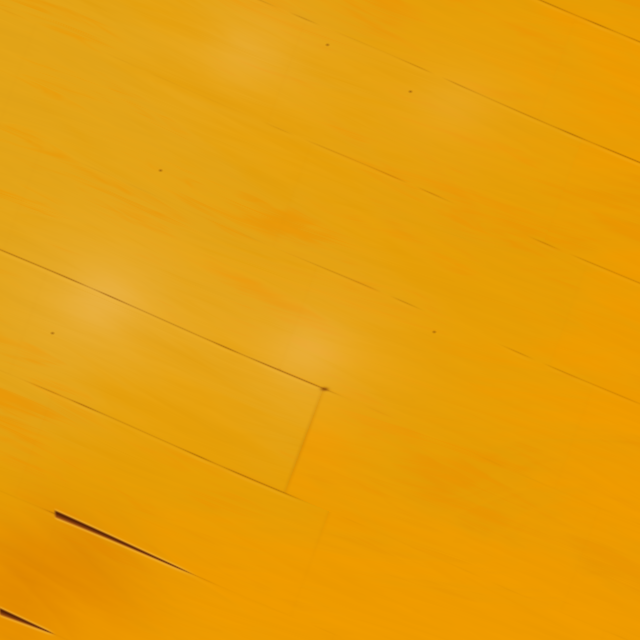
Give the GLSL for this texture, as a WebGL 1 fragment shader.

```glsl
precision highp float;
// Glossy honey-coloured plank floor seen at a slant. Sheared coordinates give
// evenly spaced seams and staggered end joints; layered sines make the grain,
// and wear opens a few seams into dark tapering gaps.

uniform vec2 u_resolution;

float hash(vec2 p) {
  return fract(sin(dot(p, vec2(127.1, 311.7))) * 4375.54);
}

// Soft line: 1 inside halfWidth, fading over a blurred edge
float stroke(float d, float halfWidth, float blur) {
  return 1.0 - smoothstep(halfWidth - blur, halfWidth + blur, abs(d));
}

// Layered warped sines: irregular patches drawn out along p.x
float patches(vec2 p, float seed) {
  float sum = 0.0, amp = 0.5;
  for (int i = 0; i < 5; i++) {
    p += 0.6 * sin(p.yx * vec2(1.3, 0.8) + seed * 6.0 + float(i));
    sum += amp * sin(p.x + seed * 9.0) * sin(p.y + seed * 4.0 + 1.0);
    p = p * 1.85 + vec2(0.35 * p.y, 2.3);
    amp *= 0.74;
  }
  return sum;
}

// Sparse cellular pin knots
float knots(vec2 p, float blur) {
  vec2 cell = floor(p * 5.0);
  vec2 centre = 0.2 + 0.6 * vec2(hash(cell + 3.1), hash(cell + 8.7));
  vec2 offset = (fract(p * 5.0) - centre) / 5.0;
  float d = length(offset * vec2(0.7, 1.0));
  return step(0.8, hash(cell + 1.3)) * stroke(d, 0.0013, blur);
}

// Window lights reflected as a skewed two by two grid
float reflections(vec2 p) {
  float sum = 0.0;
  for (int i = 0; i < 4; i++) {
    float k = float(i);
    vec2 centre = vec2(0.16, 0.53) + mod(k, 2.0) * vec2(0.32, -0.08)
                + floor(k / 2.0) * vec2(0.23, 0.39);
    vec2 d = (p - centre) * vec2(1.0, 1.25);
    sum += (1.0 - 0.2 * k) * (0.5 * exp(-dot(d, d) * 280.0) + 0.5 * exp(-dot(d, d) * 40.0));
  }
  return sum;
}

void main() {
  vec2 p = gl_FragCoord.xy / u_resolution;
  float blur = 0.0015 + 0.5 / u_resolution.y;
  float down = 1.0 - p.y;

  // Plank layout
  float across = down - 0.43 * p.x + 0.0012 * sin(p.x * 13.0);
  float along = p.x + 0.37 * down;
  float q = (across - 0.013) / 0.1885;
  float row = floor(q);
  float board = (along - 0.73 + 0.42 * (row - 2.0)) / 0.5;
  float seed = hash(vec2(row, floor(board)));
  float jointDist = (board - floor(board + 0.5)) * 0.465;
  vec2 toWorn = (p - vec2(0.47, 0.31)) * vec2(1.0, 0.8);
  float worn = exp(-dot(toWorn, toWorn) * 110.0) * step(1.98, q);

  // Wood colour: paler at upper left, richer orange at right and bottom
  float cloud = patches(vec2(along * 5.0, across * 13.0), 0.3);
  float streak = patches(vec2(along * 8.0, across * 60.0), 0.1 + 0.03 * seed);
  float fibre = sin(across * 330.0 + 4.0 * sin(along * 9.0 + across * 31.0) + 2.0 * streak);
  float pale = clamp(1.06 - 0.9 * p.x, 0.0, 1.0) * smoothstep(0.04, 0.5, p.y);
  pale += 0.24 * cloud + 0.1 * streak + 0.08 * (seed - 0.5) - 0.3 * worn * sign(jointDist);
  vec3 color = mix(vec3(0.934, 0.607, 0.0), vec3(0.9, 0.619, 0.018), smoothstep(-0.05, 0.35, pale));
  color = mix(color, vec3(0.888, 0.643, 0.092), smoothstep(0.35, 1.0, pale));
  float amber = smoothstep(0.0, 0.9, 0.6 * streak + 0.65 * cloud + 0.12 * (p.x - 0.5));
  color = mix(color, vec3(0.908, 0.572, 0.0), 0.75 * amber);
  color *= 1.0 + 0.011 * streak + 0.0025 * fibre;
  vec2 corner = (p - vec2(0.06, 0.08)) * vec2(1.0, 1.3);
  color = mix(color, vec3(0.84, 0.48, 0.0), 0.65 * exp(-dot(corner, corner) * 50.0) * (1.0 + 0.5 * cloud));
  color = mix(color, vec3(0.93, 0.725, 0.35), 0.65 * reflections(p) * (1.0 + 0.12 * streak));

  // End joints, clearest around one worn board end
  color = mix(color, vec3(0.74, 0.45, 0.02), (0.025 + 0.36 * worn) * stroke(jointDist, 0.002, blur * 2.0));

  // Seams: each is open over its own stretch
  float line = floor(q + 0.5);
  float seamDist = (q - line) * 0.173;
  bool upper = line < 1.5;
  float start = upper ? 0.46 + 0.05 * line + 0.48 * step(line, -1.5)
                      : 0.1 * sin(1.0472 * (line - 2.0));
  float stop = upper ? 1.05 : start + 0.51 - 0.14 * (line - 2.0);
  float open = smoothstep(start - 0.06, start + 0.02, p.x)
             * (1.0 - smoothstep(stop - 0.03, stop + 0.03, p.x));
  float broken = sin(p.x * 47.0 + line * 2.3 + 2.0 * sin(p.x * 29.0 + line));
  float outer = step(line, -0.5) * smoothstep(0.68, 0.85, p.x);
  float depth = upper ? max(0.0, 0.12 + 0.14 * broken + 0.3 * outer)
                      : 0.52 + 0.16 * broken - 0.08 * (line - 2.0);
  color = mix(color, vec3(0.95, 0.73, 0.25), 0.4 * open * depth * stroke(seamDist - 0.004, 0.0018, 0.0025));
  color = mix(color, vec3(0.5, 0.27, 0.02), (0.03 + 0.03 * broken + 0.85 * open * depth) * stroke(seamDist, 0.0007, blur));
  vec2 chip = (p - vec2(0.507, 0.392)) * vec2(0.5, 1.0);
  color = mix(color, vec3(0.45, 0.2, 0.02), 0.6 * exp(-dot(chip, chip) * 110000.0));

  // Tapering gaps with pale rims in the lowest seams
  float taper = 1.0 - (p.x - start) / (stop - start);
  float gap = step(3.5, line) * smoothstep(start - 0.004, start + 0.003, p.x) * smoothstep(0.0, 0.2, taper);
  float halfGap = 0.0046 * clamp(taper, 0.0, 1.0);
  color = mix(color, vec3(0.96, 0.72, 0.25), 0.6 * gap * stroke(seamDist, halfGap + 0.003, 0.0025));
  vec3 hollow = mix(vec3(0.33, 0.13, 0.02), vec3(0.6, 0.3, 0.07), smoothstep(-0.002, 0.004, seamDist));
  color = mix(color, hollow, gap * stroke(seamDist, halfGap, blur));

  color = mix(color, vec3(0.5, 0.27, 0.02), 0.6 * knots(p, blur));
  gl_FragColor = vec4(clamp(color, 0.0, 1.0), 1.0);
}
```
